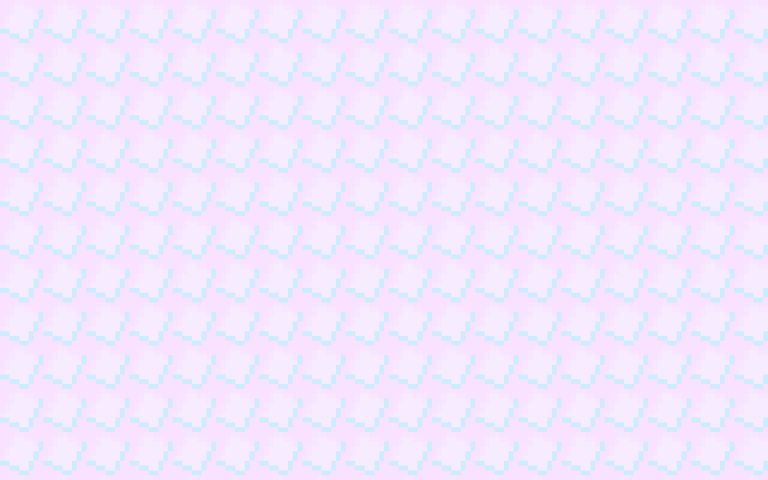
This pattern is drawn by a Shadertoy shader. Its source:

```glsl
const float ROWS_DOWN = 100.0;  // square cells over the canvas height
const float TILE_CELLS = 9.0;   // cells along each side of a repeat
const int SAMPLES = 4;          // smoothing samples per axis

const vec3 PINK = vec3(0.975, 0.885, 1.0);
const vec3 RIM = vec3(0.972, 0.900, 1.0);
const vec3 LILAC = vec3(0.967, 0.920, 1.0);
const vec3 BLUE = vec3(0.800, 0.930, 1.0);

// Staircase distances: x to the lower edge, y to the right edge.
vec2 stairDistance(vec2 cell) {
    float lowerRow = 6.0 + floor(cell.x / 2.0);
    float rightColumn = 8.0 - floor((cell.y - 2.0) / 2.0);
    return vec2(lowerRow - cell.y, rightColumn - cell.x);
}

bool onStairs(vec2 cell) {
    vec2 d = abs(stairDistance(cell));
    bool lower = d.x < 0.5 && cell.x < 5.5;
    bool right = d.y < 0.5 && cell.y > 1.5 && cell.y < 7.5;
    return lower || right;
}

bool withinStairs(vec2 cell) {
    return all(greaterThan(stairDistance(cell), vec2(0.5)));
}

// Tilted square: blue lower stairs, pale upper stairs by half-turn symmetry.
vec3 tileColor(vec2 cell) {
    vec2 turned = TILE_CELLS - 1.0 - cell;
    if (onStairs(cell)) return BLUE;
    if (onStairs(turned)) return RIM;
    return withinStairs(cell) && withinStairs(turned) ? LILAC : PINK;
}

vec3 patternColor(vec2 position) {
    return tileColor(mod(floor(position), TILE_CELLS));
}

void mainImage(out vec4 fragColor, in vec2 fragCoord) {
    float cellsPerPixel = ROWS_DOWN / iResolution.y;
    vec2 fromTopLeft = vec2(fragCoord.x, iResolution.y - fragCoord.y);

    // Average over the pixel area to smooth the cell edges.
    vec3 color = vec3(0.0);
    for (int j = 0; j < SAMPLES; j++) {
        for (int i = 0; i < SAMPLES; i++) {
            vec2 offset = (vec2(i, j) + 0.5) / float(SAMPLES) - 0.5;
            color += patternColor((fromTopLeft + offset) * cellsPerPixel);
        }
    }
    fragColor = vec4(color / float(SAMPLES * SAMPLES), 1.0);
}
```
